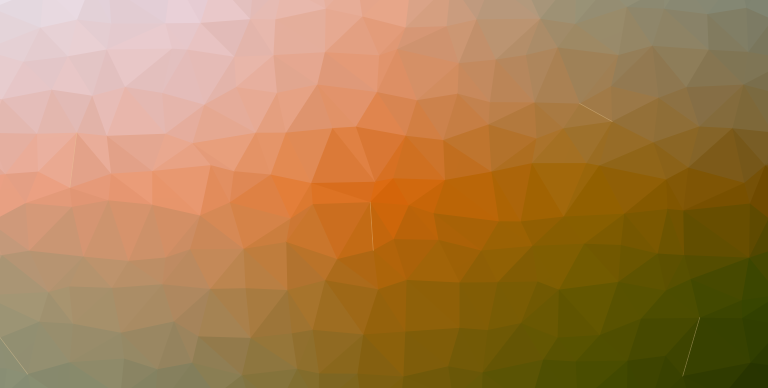
This background is drawn by a WebGL 2 fragment shader. Its source:

```glsl
#version 300 es
precision highp float;
// Low-poly background: a jittered grid split into flat triangles. Each triangle
// takes its tint from a smooth colour field sampled at its centroid; a few mesh
// edges are left as thin pale seams.

uniform vec2 u_resolution;
out vec4 outColor;

// Lengths are in canvas heights
const vec2 CELL = vec2(0.106, 0.100);
const vec2 GRID_OFFSET = vec2(0.10, 0.45);
const vec2 JITTER = vec2(0.72, 0.58);
const float SHADE_VARIATION = 0.035;
const float SEAM_WIDTH = 0.0016;
const float SEAM_OPACITY = 0.42;
const vec3 SEAM_COLOR = vec3(0.92, 0.80, 0.60);

// Seam ends as fractions of the canvas: start xy, end xy
const int SEAM_COUNT = 5;
const vec4 SEAMS[SEAM_COUNT] = vec4[](
    vec4(0.091, 0.516, 0.100, 0.658), vec4(0.482, 0.479, 0.486, 0.355),
    vec4(0.755, 0.733, 0.797, 0.687), vec4(0.911, 0.181, 0.889, 0.031),
    vec4(0.000, 0.130, 0.036, 0.036));

vec2 hash22(vec2 p) {
    vec3 q = fract(p.xyx * vec3(0.1031, 0.1030, 0.0973));
    q += dot(q, q.yzx + 33.33);
    return fract((q.xx + q.yz) * q.zy);
}

// Piecewise linear blend through five evenly spaced colours
vec3 blend5(float t, vec3 a, vec3 b, vec3 c, vec3 d, vec3 e) {
    float s = clamp(t, 0.0, 1.0) * 4.0;
    vec3 low = mix(mix(a, b, min(s, 1.0)), c, clamp(s - 1.0, 0.0, 1.0));
    return mix(mix(low, d, clamp(s - 2.0, 0.0, 1.0)), e, clamp(s - 3.0, 0.0, 1.0));
}

// Lavender to olive at the top, orange in the middle, sage to dark green below
vec3 colorField(vec2 uv) {
    vec3 bottom = blend5(uv.x, vec3(0.53, 0.56, 0.46), vec3(0.52, 0.50, 0.36),
        vec3(0.49, 0.37, 0.05), vec3(0.28, 0.30, 0.00), vec3(0.15, 0.20, 0.00));
    vec3 lower = blend5(uv.x, vec3(0.64, 0.59, 0.46), vec3(0.71, 0.54, 0.37),
        vec3(0.63, 0.39, 0.04), vec3(0.42, 0.35, 0.00), vec3(0.21, 0.27, 0.00));
    vec3 middle = blend5(uv.x, vec3(0.91, 0.62, 0.51), vec3(0.90, 0.57, 0.40),
        vec3(0.85, 0.40, 0.04), vec3(0.60, 0.39, 0.00), vec3(0.44, 0.29, 0.00));
    vec3 upper = blend5(uv.x, vec3(0.90, 0.77, 0.77), vec3(0.90, 0.73, 0.71),
        vec3(0.88, 0.55, 0.37), vec3(0.65, 0.49, 0.30), vec3(0.48, 0.42, 0.27));
    vec3 top = blend5(uv.x, vec3(0.90, 0.87, 0.90), vec3(0.90, 0.80, 0.83),
        vec3(0.91, 0.65, 0.54), vec3(0.60, 0.57, 0.46), vec3(0.49, 0.51, 0.44));
    return blend5(uv.y, bottom, lower, middle, upper, top);
}

// Jittered grid vertex, snapped to a seam end when one falls in its cell
vec2 meshVertex(vec2 id, vec2 canvas) {
    vec2 v = (id - GRID_OFFSET + (hash22(id + 17.0) - 0.5) * JITTER) * CELL;
    for (int i = 0; i < SEAM_COUNT; i++) {
        vec2 a = SEAMS[i].xy * canvas;
        vec2 b = SEAMS[i].zw * canvas;
        if (floor(a / CELL + GRID_OFFSET + 0.5) == id) v = a;
        if (floor(b / CELL + GRID_OFFSET + 0.5) == id) v = b;
    }
    return v;
}

float cross2(vec2 a, vec2 b) { return a.x * b.y - a.y * b.x; }

float edgeDistance(vec2 p, vec2 a, vec2 b) {
    return cross2(normalize(b - a), p - a);
}

float segmentDistance(vec2 p, vec2 a, vec2 b) {
    vec2 ab = b - a;
    return length(p - a - ab * clamp(dot(p - a, ab) / dot(ab, ab), 0.0, 1.0));
}

// Adds one triangle as colour times coverage, with coverage in w
void addTriangle(inout vec4 sum, vec2 p, vec2 a, vec2 b, vec2 c, vec2 canvas) {
    float side = sign(cross2(b - a, c - a));
    float inside = min(side * edgeDistance(p, a, b),
        min(side * edgeDistance(p, b, c), side * edgeDistance(p, c, a)));
    float coverage = clamp(0.5 + inside * u_resolution.y, 0.0, 1.0);
    if (coverage <= 0.0) return;
    vec2 center = (a + b + c) / 3.0;
    float shade = (hash22(floor(center * 900.0)).x - 0.5) * SHADE_VARIATION;
    vec3 tint = colorField(center / canvas) * (1.0 + shade);
    sum += vec4(tint, 1.0) * coverage;
}

void main() {
    vec2 canvas = vec2(u_resolution.x / u_resolution.y, 1.0);
    vec2 p = gl_FragCoord.xy / u_resolution.y;
    vec2 home = floor(p / CELL + GRID_OFFSET);

    // Triangles of the neighbouring cells, split along the shorter diagonal
    vec4 sum = vec4(colorField(p / canvas), 1.0) * 0.001;
    for (int y = -1; y <= 1; y++) {
        for (int x = -1; x <= 1; x++) {
            vec2 id = home + vec2(x, y);
            vec2 a = meshVertex(id, canvas);
            vec2 b = meshVertex(id + vec2(1.0, 0.0), canvas);
            vec2 c = meshVertex(id + vec2(1.0, 1.0), canvas);
            vec2 d = meshVertex(id + vec2(0.0, 1.0), canvas);
            bool rising = distance(a, c) < distance(b, d);
            addTriangle(sum, p, a, b, rising ? c : d, canvas);
            addTriangle(sum, p, c, d, rising ? a : b, canvas);
        }
    }
    vec3 color = sum.rgb / sum.w;

    // Pale seams
    float pixel = 1.0 / u_resolution.y;
    for (int i = 0; i < SEAM_COUNT; i++) {
        float d = segmentDistance(p, SEAMS[i].xy * canvas, SEAMS[i].zw * canvas);
        float line = clamp((0.5 * SEAM_WIDTH - d) / pixel + 0.5, 0.0, 1.0);
        color = mix(color, SEAM_COLOR, line * SEAM_OPACITY);
    }
    outColor = vec4(color, 1.0);
}
```
